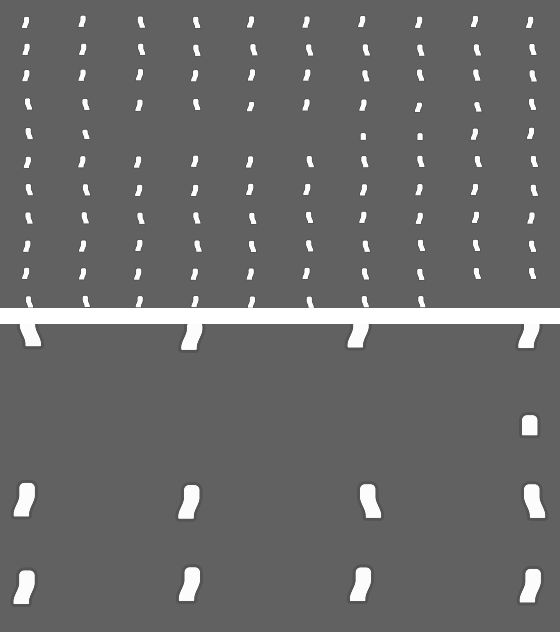
Top: the whole. Bottom: its middle third, enlarged.
Give the GLSL for this pattern, as a Shadertoy shader.

```glsl
// Grid of small white bent strokes on grey, leaning left or right in runs, with a few gaps
#define COLUMNS 10.0
#define ROWS 11
#define ROW_PITCH 0.5
#define FIRST_ROW 0.39
#define HALF_WIDTH 0.046
#define FULL_HEIGHT 0.2
#define BEND 0.034
#define JITTER vec2(0.036, 0.022)
#define HALO_WIDTH 0.018
#define GROUND vec3(0.38)
#define HALO vec3(0.33)
#define INK vec3(0.99)

// Per row: first right-leaning column, length of that run (wrapping), upward shift
const vec3 rowStyle[ROWS] = vec3[ROWS](
    vec3(2, 2, 0), vec3(2, 8, 0), vec3(6, 4, 0.045), vec3(8, 4, 0.022),
    vec3(0, 2, 0), vec3(5, 5, 0), vec3(9, 3, 0), vec3(0, 6, 0),
    vec3(3, 7, 0), vec3(6, 4, 0), vec3(5, 7, 0));

float hash(vec2 p) {
    return fract(sin(dot(p, vec2(127.1, 311.7))) * 43758.5453);
}

// Stroke height as a share of the full one; zero leaves a gap
float strokeHeight(ivec2 cell) {
    int c = cell.x;
    if (cell.y == 3 && (c == 4 || c == 7 || c == 8)) return 0.84;
    if (cell.y == 4 && c > 0 && c < 8) return c == 1 ? 0.84 : c < 6 ? 0.0 : 0.6;
    if (cell.y == ROWS - 1 && c > 7) return 0.0;
    return 1.0;
}

float strokeLean(ivec2 cell, vec2 run) {
    bool inRun = mod(float(cell.x) - run.x, COLUMNS) < run.y;
    return inRun || cell == ivec2(3) ? 1.0 : -1.0;
}

// Upright bar with a round top and a flat foot bent sideways; y points down
float strokeDistance(vec2 p, float height, float lean) {
    p.x -= lean * BEND * smoothstep(-0.025, 0.085, p.y);
    p.y -= 0.5 * (FULL_HEIGHT - height);
    float radius = p.y < 0.0 ? 0.03 : 0.006;
    vec2 q = abs(p) - vec2(HALF_WIDTH, 0.5 * height) + radius;
    return length(max(q, 0.0)) + min(max(q.x, q.y), 0.0) - radius;
}

void mainImage(out vec4 fragColor, in vec2 fragCoord) {
    // One unit is a column width, measured from the upper left
    float pixel = COLUMNS / iResolution.x;
    vec2 p = vec2(fragCoord.x, iResolution.y - fragCoord.y) * pixel;
    p.y -= FIRST_ROW;

    // Cell and its local coordinates
    ivec2 cell = ivec2(floor(p.x), floor(p.y / ROW_PITCH + 0.5));
    cell = clamp(cell, ivec2(0), ivec2(int(COLUMNS) - 1, ROWS - 1));
    vec2 id = vec2(cell);
    vec2 local = p - vec2(id.x + 0.5, id.y * ROW_PITCH);

    // Variation between strokes
    vec3 style = rowStyle[cell.y];
    float share = strokeHeight(cell);
    float lean = share < 0.7 ? 0.0 : strokeLean(cell, style.xy);
    local -= JITTER * (vec2(hash(id), hash(id + 37.0)) - 0.5);
    local.x -= 0.008 * lean;
    if (share == 1.0) local.y += style.z;

    // Ground, faint dark rim, white stroke
    vec3 color = GROUND;
    if (share > 0.0) {
        float d = strokeDistance(local, FULL_HEIGHT * share, lean);
        float soft = 0.5 * pixel;
        color = mix(color, HALO, smoothstep(soft, -soft, d - HALO_WIDTH));
        color = mix(color, INK, smoothstep(soft, -soft, d));
    }
    fragColor = vec4(color, 1.0);
}
```
